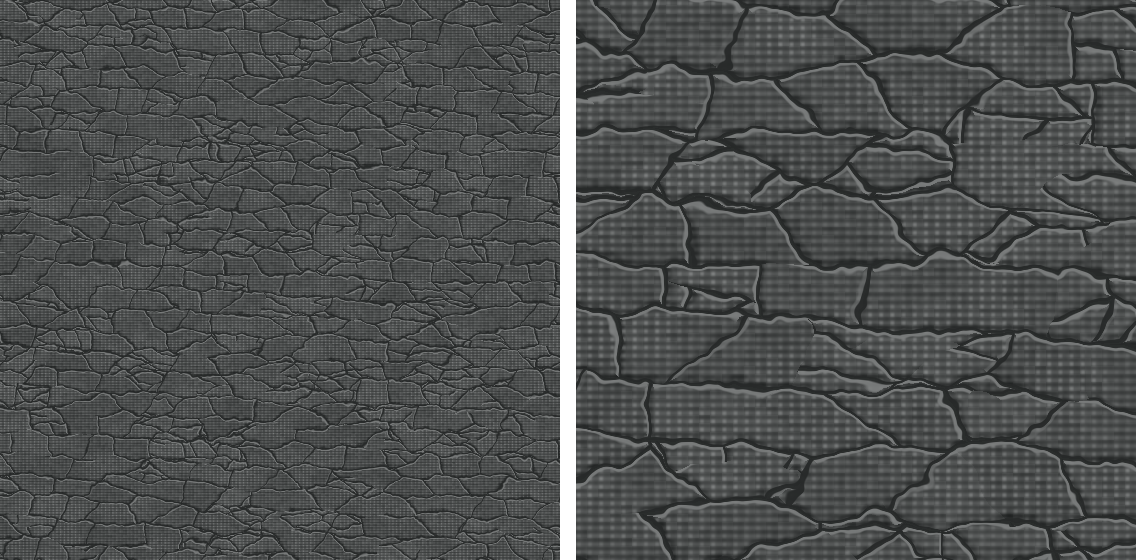
Left: the whole. Right: its middle third, enlarged.
Write a WebGL 2 fragment shader that draws this texture.

```glsl
#version 300 es
precision highp float;
// Dark grey woven cloth embossed with an irregular dry-stone wall relief.

uniform vec2 u_resolution;
out vec4 fragColor;

const vec2 STONE_COUNT = vec2(17.0, 26.0);
const vec2 WEAVE_COUNT = vec2(150.0, 205.0);
const vec2 LIGHT_DIR = vec2(0.5, 0.866);
const float ROW_STRETCH = 1.6;
const float CRACK_WIDTH = 0.0011;

float hash(vec2 p) {
  vec3 q = fract(vec3(p.xyx) * 0.1031);
  q += dot(q, q.yzx + 33.33);
  return fract((q.x + q.y) * q.z);
}

vec2 hash2(vec2 p) {
  return vec2(hash(p + 11.3), hash(p + 47.9));
}

float noise(vec2 p) {
  vec2 cell = floor(p), f = fract(p);
  f = f * f * (3.0 - 2.0 * f);
  float low = mix(hash(cell), hash(cell + vec2(1, 0)), f.x);
  float high = mix(hash(cell + vec2(0, 1)), hash(cell + vec2(1, 1)), f.x);
  return mix(low, high, f.y);
}

vec2 wobble(vec2 p, float frequency) {
  return vec2(noise(p * frequency), noise(p * frequency + 71.7)) - 0.5;
}

// Stone centre in staggered rows, with the row axis stretched.
vec2 stoneCentre(vec2 id, float jitter) {
  vec2 site = id + 0.5 + (hash2(id) - 0.5) * jitter;
  site.x += 0.5 * mod(id.y, 2.0);
  return site * vec2(1.0, ROW_STRETCH);
}

// Returns distance to the nearest joint, outward joint normal, stone value.
vec4 stoneField(vec2 uv, vec2 count, float jitter, float mergeChance) {
  vec2 scale = count * vec2(1.0, ROW_STRETCH);
  vec2 p = uv * scale, base = floor(uv * count);
  vec2 homeId = base, home = vec2(0.0);
  float nearest = 1e5;
  for (int y = -2; y <= 2; y++) {
    for (int x = -2; x <= 2; x++) {
      vec2 id = base + vec2(x, y);
      vec2 offset = stoneCentre(id, jitter) - p;
      float d = dot(offset, offset);
      if (d < nearest) { nearest = d; homeId = id; home = offset; }
    }
  }
  float joint = 1.0;
  vec2 normal = vec2(0.0, 1.0);
  for (int y = -2; y <= 2; y++) {
    for (int x = -2; x <= 2; x++) {
      vec2 id = homeId + vec2(x, y);
      bool merged = hash(id + homeId + 0.37) < mergeChance;
      if ((x == 0 && y == 0) || merged) continue;
      vec2 other = stoneCentre(id, jitter) - p;
      vec2 across = normalize(other - home);
      vec2 slope = across * scale;
      float d = dot(0.5 * (home + other), across) / length(slope);
      if (d < joint) { joint = d; normal = normalize(slope); }
    }
  }
  return vec4(max(joint, 0.0), normal, hash(homeId + 5.1));
}

// Horizontal threads broken into short raised stitches, about -1 to 1.
float weave(vec2 uv, float stitchStrength) {
  vec2 p = uv * WEAVE_COUNT;
  float thread = sin(6.2832 * p.y);
  float rib = sin(6.2832 * p.x);
  float uneven = hash(floor(p)) - 0.5;
  float stitch = max(rib, 0.0) * (0.5 + 0.5 * thread);
  return 0.5 * thread + 0.15 * rib + 0.5 * uneven + stitchStrength * stitch;
}

void main() {
  vec2 uv = gl_FragCoord.xy / u_resolution.y;
  float blur = 0.6 / u_resolution.y;

  // Slightly sloping courses with ragged outlines.
  vec2 wall = uv + vec2(0.0, 0.05 * uv.x);
  wall += 0.011 * wobble(uv, 28.0) + 0.006 * wobble(uv, 75.0);
  wall += 0.0022 * wobble(uv, 190.0);

  // Large stones, some of them broken into rubble.
  vec4 stone = stoneField(wall, STONE_COUNT, 0.55, 0.13);
  float stoneValue = stone.w;
  if (stoneValue > 0.68) {
    vec4 rubble = stoneField(wall + 3.7, STONE_COUNT * 1.45, 0.85, 0.3);
    if (rubble.x < stone.x) stone = rubble;
  }

  // Cloth tone with patches of stronger stitching.
  float patches = noise(uv * vec2(24.0, 34.0) + 9.0);
  float stitching = smoothstep(0.3, 0.75, patches);
  float tone = 0.295 + 0.035 * (stoneValue - 0.5) + 0.02 * (patches - 0.5);
  tone += 0.085 * weave(uv, 0.35 + 0.9 * stitching);
  tone += 0.03 * (noise(uv * 330.0) - 0.5);

  // Lit upper rims, shaded lower rims, dark joints.
  float facing = dot(stone.yz, LIGHT_DIR);
  float width = CRACK_WIDTH * (0.65 + 0.8 * noise(uv * 45.0));
  float rim = 1.0 - smoothstep(width + 0.0012, width + 0.0026, stone.x);
  float shade = 1.0 - smoothstep(width, width + 0.004, stone.x);
  float crack = 1.0 - smoothstep(width - blur, width + blur, stone.x);
  tone = mix(tone, 0.5, rim * smoothstep(-0.1, 0.6, facing) * 0.85);
  tone -= 0.09 * shade * smoothstep(0.1, -0.7, facing);
  tone = mix(tone, 0.15, crack * 0.95);

  fragColor = vec4(vec3(tone) + vec3(0.0, 0.009, 0.008), 1.0);
}
```
